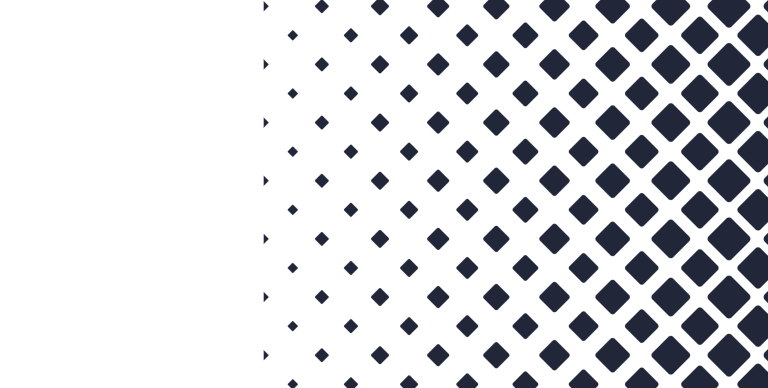
A Shadertoy shader for this background:

```glsl
// Halftone of rounded dark diamonds on white, growing from left to right.

// Lengths are in canvas heights.
const vec3  PAPER = vec3(1.0);
const vec3  INK = vec3(0.129, 0.149, 0.220);
const float PITCH = 0.1499;                  // spacing within one lattice
const vec2  ORIGIN = vec2(0.6796, 0.9839);   // first diamond, top left
const float LEFT_EDGE = 0.6796;              // pattern is cut off left of this
const float START_MAIN = 0.0123;             // half diagonal of the first column
const float START_OFFSET = 0.0129;
const float GROWTH_MAIN = 0.0357;            // half diagonal gained per unit of x
const float GROWTH_OFFSET = 0.0336;
const float ROUNDING = 0.18;                 // corner radius / half diagonal

// Signed distance to a diamond with rounded tips.
float roundedDiamond(vec2 p, float halfDiagonal) {
    float radius = ROUNDING * halfDiagonal;
    vec2 rotated = vec2(p.x + p.y, p.x - p.y) * sqrt(0.5);
    vec2 q = abs(rotated) - (halfDiagonal - radius) * sqrt(0.5);
    return length(max(q, 0.0)) + min(max(q.x, q.y), 0.0) - radius;
}

// Distance to the nearest diamond of a square lattice that grows with x.
float diamondLattice(vec2 p, vec2 origin, float startSize, float growth) {
    vec2 center = round((p - origin) / PITCH) * PITCH;
    float size = max(startSize + growth * center.x, 0.001);
    return roundedDiamond(p - origin - center, size);
}

void mainImage(out vec4 fragColor, in vec2 fragCoord) {
    vec2 p = fragCoord / iResolution.y;
    float pixel = 1.0 / iResolution.y;

    // Two interleaved lattices, half a pitch apart
    float mainDist = diamondLattice(p, ORIGIN, START_MAIN, GROWTH_MAIN);
    vec2 offsetOrigin = ORIGIN + vec2(0.5, -0.5) * PITCH;
    float offsetDist = diamondLattice(p, offsetOrigin, START_OFFSET, GROWTH_OFFSET);

    // Cut at the left edge, then smooth over about one pixel
    float dist = max(min(mainDist, offsetDist), LEFT_EDGE - p.x);
    float coverage = 1.0 - smoothstep(-0.75 * pixel, 0.75 * pixel, dist);

    fragColor = vec4(mix(PAPER, INK, coverage), 1.0);
}
```
